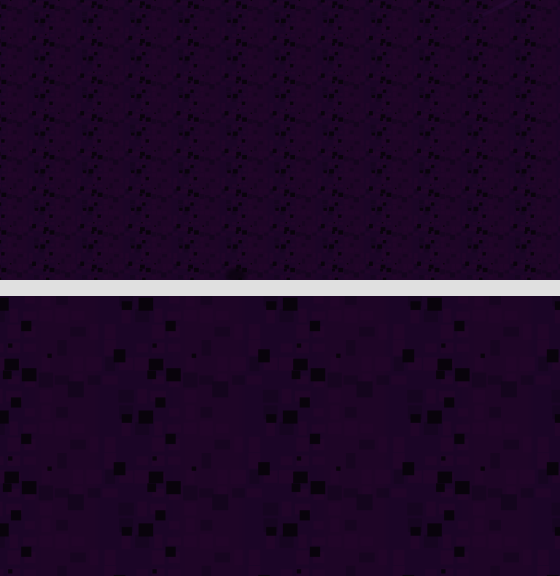
Top: the whole. Bottom: its middle third, enlarged.
A Shadertoy shader for this pattern:

```glsl
// Dark violet pixel-speckle wallpaper: one tile of near-black blocks over a faint
// plum mottle, repeated about 11.6 times across and 7.4 down by wrapping coordinates.
// A pale diagonal scuff and a dark smudge lie over the repeats as wear.

const float UNITS = 576.0;                    // canvas height in design units
const vec2 TILE = vec2(99.0, 77.4);           // size of one repeat
const vec2 ORIGIN = vec2(454.0, 222.0);       // a tile corner, measured from top left
const vec2 CELLS = vec2(9.0, 7.0);            // mottle cells per tile
const vec3 VIOLET = vec3(0.102, 0.018, 0.150);
const vec3 PLUM = vec3(0.127, 0.020, 0.150);
const vec3 SHADE = vec3(0.070, 0.018, 0.108);
const vec3 INK = vec3(0.034, 0.010, 0.048);
const vec3 SCUFF = vec3(0.165, 0.040, 0.225);
const vec2 SCUFF_START = vec2(907.0, 75.0);
const vec2 SCUFF_END = vec2(1062.0, -4.0);
const vec2 SMUDGE = vec2(486.0, 566.0);

// Dark blocks: centre x, centre y, width, height
const int BLOCK_COUNT = 11;
const vec4 BLOCKS[BLOCK_COUNT] = vec4[](
    vec4(12, 11, 8, 9), vec4(37, 17, 10, 8), vec4(34, 24, 6, 6),
    vec4(49, 24, 10, 9), vec4(63, 11, 3, 3), vec4(40, 43, 7, 7),
    vec4(30, 53, 10, 9), vec4(17, 54, 7, 6), vec4(47, 68, 7, 7),
    vec4(36, 4, 3, 3), vec4(31, 51, 4, 4));
const vec4 FAINT_BLOCK = vec4(81, 34, 11, 11);

float hash(vec2 p) {
    vec3 q = fract(vec3(p.xyx) * 0.1031);
    q += dot(q, q.yzx + 33.33);
    return fract((q.x + q.y) * q.z);
}

// Smooth coverage of a rectangle of the given size
float rectMask(vec2 p, vec2 size, float blur) {
    vec2 d = abs(p) - 0.5 * size;
    vec2 cover = clamp(0.5 - d / blur, 0.0, 1.0);
    return cover.x * cover.y;
}

// Faint plum and shaded patches, identical in every tile
vec3 mottle(vec2 q, float blur) {
    float redSide = smoothstep(46.0, 62.0, q.x) * (1.0 - smoothstep(92.0, 99.0, q.x));
    vec3 color = mix(VIOLET, PLUM, 0.2 + 0.45 * redSide);
    vec2 cellSize = TILE / CELLS;
    vec2 id = floor(q / cellSize);
    vec2 local = q - (id + 0.5) * cellSize;
    float pick = hash(id + 7.0);
    vec2 size = cellSize * (0.5 + 0.5 * vec2(hash(id + 21.0), hash(id + 43.0)));
    float patchMask = rectMask(local, size, blur);
    color = mix(color, PLUM * 1.06, 0.75 * patchMask * step(0.55, pick));
    return mix(color, SHADE, 0.6 * patchMask * step(pick, 0.10));
}

// Pale tapered stroke that widens and brightens towards its end
float scuffMask(vec2 p) {
    vec2 axis = SCUFF_END - SCUFF_START;
    float along = clamp(dot(p - SCUFF_START, axis) / dot(axis, axis), 0.0, 1.0);
    float away = length(p - SCUFF_START - axis * along);
    float width = mix(1.5, 7.0, along);
    return (1.0 - smoothstep(0.4 * width, width, away)) * mix(0.15, 0.55, along);
}

void mainImage(out vec4 fragColor, in vec2 fragCoord) {
    float unitsPerPixel = UNITS / iResolution.y;
    vec2 p = vec2(fragCoord.x, iResolution.y - fragCoord.y) * unitsPerPixel;
    vec2 q = mod(p - ORIGIN, TILE);
    float blur = max(unitsPerPixel, 0.8);

    // Tile ground and blocks
    vec3 color = mottle(q, blur);
    color = mix(color, SHADE, 0.85 * rectMask(q - FAINT_BLOCK.xy, FAINT_BLOCK.zw, blur));
    float ink = 0.0;
    for (int i = 0; i < BLOCK_COUNT; i++) {
        ink = max(ink, rectMask(q - BLOCKS[i].xy, BLOCKS[i].zw, blur));
    }
    color = mix(color, INK, ink);

    // Wear across the repeats
    color = mix(color, SCUFF, scuffMask(p));
    float smudge = 1.0 - smoothstep(0.3, 1.0, length((p - SMUDGE) / vec2(30.0, 22.0)));
    color = mix(color, INK, 0.75 * smudge);

    fragColor = vec4(color, 1.0);
}
```
